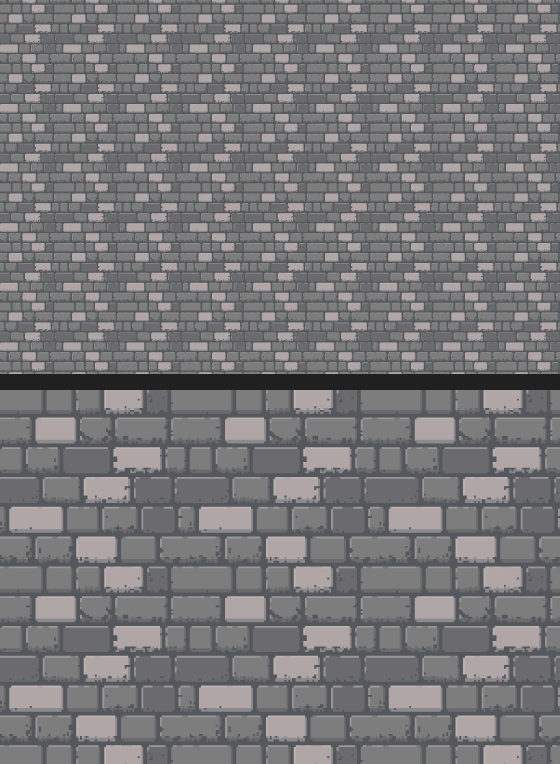
Top: the whole. Bottom: its middle third, enlarged.
Reproduce this texture procedurally as a WebGL 2 fragment shader.

```glsl
#version 300 es
precision highp float;
// Weathered stone wall: a tile of six brick courses repeated over the canvas.
// Each course is split at uneven joints, and each brick gets a lit top-left rim,
// a shaded lower-right rim and cellular chips; a grid of samples smooths it.

uniform vec2 u_resolution;
out vec4 outColor;

const vec2 CANVAS = vec2(903.5, 602.4);   // canvas size in wall grains
const vec2 ORIGIN = vec2(301.2, 7.5);     // top left of one tile
const float TILE_WIDTH = 102.0;
const float COURSE = 16.0;
const float GAP = 2.0;
const int SAMPLES = 4;

const vec3 MORTAR = vec3(0.33, 0.34, 0.36);
const vec3 GRAY = vec3(0.49);
const vec3 DARK_GRAY = vec3(0.42, 0.42, 0.43);
const vec3 GRAY_RIM = vec3(0.60, 0.59, 0.60);
const vec3 PINK = vec3(0.69, 0.65, 0.65);
const vec3 PINK_SHADE = vec3(0.55, 0.54, 0.55);
const vec3 PINK_RIM = vec3(0.74, 0.70, 0.70);

// Start of the pink brick in each course, then the joints that follow it.
const float START[6] = float[6](56.0, 19.0, 61.0, 45.0, 5.0, 41.0);
const vec4 JOINTS[6] = vec4[6](
  vec4(23, 36, 71, 87), vec4(24, 43, 73, 102), vec4(28, 41, 55, 75),
  vec4(27, 49, 80, 102), vec4(31, 50, 71, 91), vec4(24, 45, 80, 102));

float hash(vec2 p) {
  vec3 q = fract(vec3(p.xyx) * 0.1031);
  q += dot(q, q.yzx + 33.33);
  return fract((q.x + q.y) * q.z);
}

// Distance to the nearest scattered point.
float cellular(vec2 p) {
  float nearest = 2.0;
  for (int y = -1; y <= 1; y++)
    for (int x = -1; x <= 1; x++) {
      vec2 cell = floor(p) + vec2(x, y);
      vec2 point = cell + vec2(hash(cell), hash(cell + 47.0));
      nearest = min(nearest, distance(p, point));
    }
  return nearest;
}

// Colour of one brick; q runs right and down from its top left corner.
vec3 brick(vec2 q, vec2 size, vec2 seed, bool isPink) {
  float wear = hash(seed * 7.3 + 2.0);
  float notch = step(0.62, hash(vec2(q.x, 3.0) + seed * 31.0)) * step(0.35, wear);
  vec2 nearSide = q;
  vec2 farSide = size - q - vec2(0.0, notch);
  vec2 inset = min(nearSide, farSide);
  float edge = min(inset.x, inset.y);

  // Mortar shows past the edges, at cut corners and in the chips.
  float chip = cellular(q / 4.5 + seed * 19.0);
  bool chipped = chip < 0.34 * wear && edge < 3.0 && farSide.y < 9.0;
  if (edge < 0.0 || inset.x + inset.y < 1.6 || chipped) return MORTAR;

  vec3 grayFace = mix(GRAY, DARK_GRAY, step(0.76, hash(seed * 5.0 + 11.0)));
  vec3 face = isPink ? PINK : grayFace;
  vec3 shade = isPink ? PINK_SHADE : DARK_GRAY;
  vec3 rim = isPink ? PINK_RIM : GRAY_RIM;

  // Broken light along the top and left, shade along the bottom and right.
  float unbroken = step(0.15, hash(floor(q / 3.0) + seed * 13.0));
  bool shaded = farSide.y < 2.0 || farSide.x < 1.0;
  bool lit = nearSide.y < 1.0 || (nearSide.x < 1.0 && wear > 0.3);
  if (shaded) return shade;
  if (lit) return mix(face, rim, unbroken);
  return face;
}

// Finds the brick under a wall position.
vec3 wall(vec2 p) {
  vec2 grain = floor(p);
  float line = mod(grain.y, COURSE * 6.0);
  int course = clamp(int(line / COURSE), 0, 5);
  float x = mod(grain.x - START[course], TILE_WIDTH);
  float left = 0.0;
  float right = TILE_WIDTH;
  int index = 0;
  for (int i = 0; i < 4; i++) {
    float joint = JOINTS[course][i];
    if (x >= joint) { left = joint; index = i + 1; }
    else right = min(right, joint);
  }
  vec2 q = vec2(x - left, mod(line, COURSE)) + 0.5;
  vec2 size = vec2(right - left, COURSE) - GAP;
  return brick(q, size, vec2(course, index) + 1.0, index == 0);
}

void main() {
  vec3 sum = vec3(0.0);
  for (int j = 0; j < SAMPLES; j++)
    for (int i = 0; i < SAMPLES; i++) {
      vec2 offset = (vec2(i, j) + 0.5) / float(SAMPLES) - 0.5;
      vec2 uv = (gl_FragCoord.xy + offset) / u_resolution;
      sum += wall(vec2(uv.x, 1.0 - uv.y) * CANVAS - ORIGIN);
    }
  outColor = vec4(sum / float(SAMPLES * SAMPLES), 1.0);
}
```
